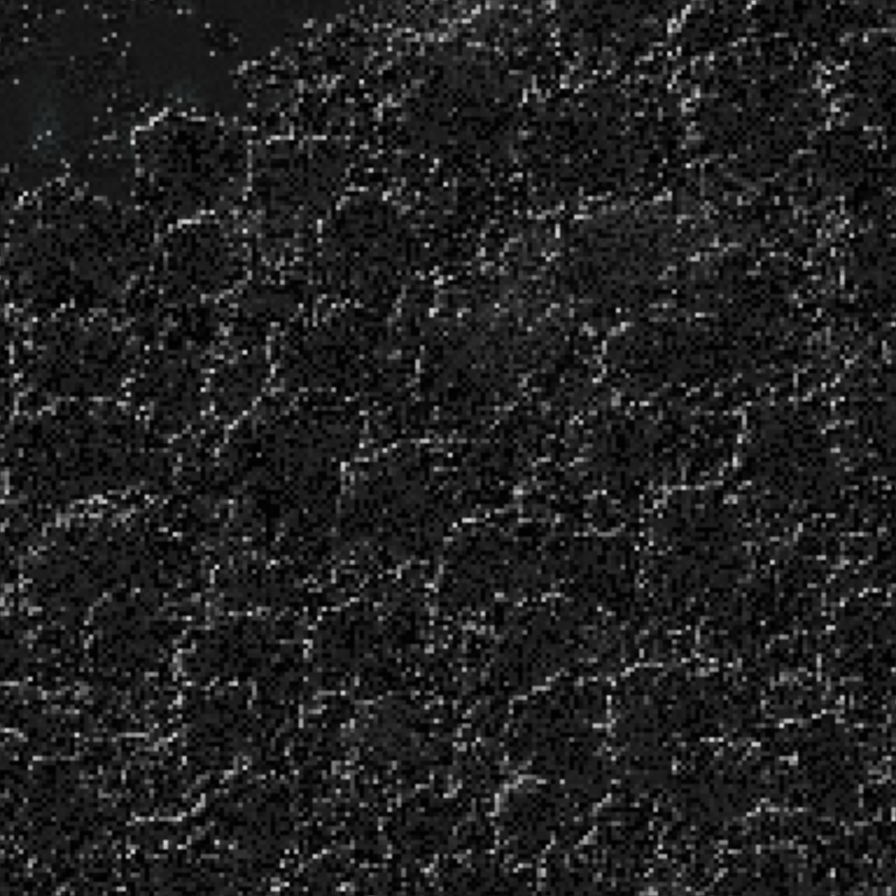
This texture is drawn by a Shadertoy shader. Its source:

```glsl
const float GRAINS = 192.0;      // grains across the canvas height
const float UNCOVERED = -1000.0; // depth where no clump lies

float hash(vec2 p) {
    vec3 q = fract(p.xyx * 0.1031);
    q += dot(q, q.yzx + 33.33);
    return fract((q.x + q.y) * q.z);
}

float noise(vec2 p) {
    vec2 i = floor(p), f = fract(p);
    f = f * f * (3.0 - 2.0 * f);
    return mix(mix(hash(i), hash(i + vec2(1, 0)), f.x),
               mix(hash(i + vec2(0, 1)), hash(i + vec2(1, 1)), f.x), f.y);
}

// Lower edge of the smooth clearing in the upper left
float clearingLine(float x) {
    return 0.79 + max(0.0, x - 0.17);
}

// Depth and relative radius of the frontmost clump; lower right ones lie in front
vec2 frontClump(vec2 p, float scale, float seed) {
    vec2 q = p * scale;
    vec2 wobble = vec2(noise(p * 75.0 + seed), noise(p * 75.0 + seed + 70.0)) - 0.5;
    q += wobble * 0.027 * scale;
    vec2 home = floor(q);
    vec2 front = vec2(UNCOVERED, 1.0);
    for (int y = -1; y <= 1; y++)
    for (int x = -1; x <= 1; x++) {
        vec2 cell = home + vec2(x, y);
        vec2 key = cell + seed + 20.0;
        vec2 center = cell + vec2(hash(key), hash(key + 51.7));
        float radius = mix(0.35, 0.75, hash(key + 93.1));
        vec2 top = (center + vec2(0.0, radius)) / scale;
        if (top.y > clearingLine(top.x) + 0.04) continue;
        vec2 d = abs(q - center);
        float dist = mix(length(d), max(d.x, d.y), 0.4) / radius;
        float order = 0.4 * center.x - center.y + 0.7 * hash(key + 17.3);
        if (dist < 1.0 && order > front.x) front = vec2(order, dist);
    }
    return front;
}

// Lit edge on the upper left of a clump: +1 lit, -1 shaded, 0 inside
float rim(float depth, vec2 p, float scale, float seed) {
    vec2 toLight = vec2(-1.0, 1.0) / GRAINS;
    float jump = depth - frontClump(p + toLight, scale, seed).x;
    return step(0.05, jump) - step(0.05, -jump);
}

vec3 clearingColor(vec2 cell, vec2 p) {
    float haze = smoothstep(0.7, 1.0, noise(p * 19.0 + 4.0));
    float cluster = smoothstep(0.35, 0.8, noise(p * 24.0 + 40.0));
    float speck = step(1.0 - 0.05 * cluster, hash(cell + 7.0)) * mix(0.1, 0.55, hash(cell + 31.0));
    float mottle = 0.025 * (hash(cell + 63.0) - 0.5) * (1.0 + 4.0 * max(haze, cluster));
    return vec3(0.095 + mottle + speck) + haze * vec3(0.05, 0.07, 0.07);
}

vec3 grainColor(vec2 cell) {
    vec2 p = (cell + 0.5) / GRAINS;
    vec2 large = frontClump(p, 8.0, 3.0);
    vec2 small = frontClump(p, 17.0, 140.0);
    bool bare = max(large.x, small.x) == UNCOVERED;
    if (bare && p.y > clearingLine(p.x) - 0.05) return clearingColor(cell, p);

    // Dark pits between even grey grains, calm in the middle of clumps
    float busy = smoothstep(0.35, 0.95, large.y);
    float patches = noise(p * 17.0 + 9.0);
    float parity = mod(cell.x + cell.y, 2.0);
    float grain = mix(hash(cell + 11.0), parity, 0.1);
    float tone = 0.008 + 0.105 * smoothstep(0.22, 0.5, grain);
    tone += mix(0.05, 0.09, busy) * smoothstep(0.62, 1.0, grain);

    // Bright crumbs gathered around the clump edges
    float crumb = step(1.0 - mix(0.02, 0.17, busy * patches), hash(cell + 201.0));
    tone += crumb * mix(0.08, 0.32, hash(cell + 77.0));

    // Faint pale haze
    float haze = smoothstep(0.7, 0.95, noise(p * vec2(7.0, 11.0) + 25.0));
    tone += haze * 0.08 * hash(cell + 8.0);

    // Broken bright rims and their shaded far sides
    float largeRim = rim(large.x, p, 8.0, 3.0);
    float smallRim = rim(small.x, p, 17.0, 140.0) * busy;
    float sparkle = hash(cell + 119.0);
    float gaps = smoothstep(0.1, 0.35, noise(p * 55.0 + 33.0));
    float lit = max(max(largeRim, 0.0), 0.8 * max(smallRim, 0.0)) * gaps;
    float glint = step(0.22, sparkle) * mix(0.16, 0.85, sparkle * sparkle);
    tone = max(tone, lit * glint);
    tone *= 1.0 - 0.6 * max(-min(largeRim, smallRim), 0.0) * (1.0 - lit);
    return vec3(tone);
}

void mainImage(out vec4 fragColor, in vec2 fragCoord) {
    vec2 q = fragCoord / iResolution.y * GRAINS - 0.5;
    vec2 cell = floor(q);
    vec2 f = smoothstep(0.12, 0.88, fract(q));

    // Soft blend between neighbouring grains
    vec3 lower = mix(grainColor(cell), grainColor(cell + vec2(1, 0)), f.x);
    vec3 upper = mix(grainColor(cell + vec2(0, 1)), grainColor(cell + vec2(1, 1)), f.x);
    fragColor = vec4(mix(lower, upper, f.y), 1.0);
}
```
